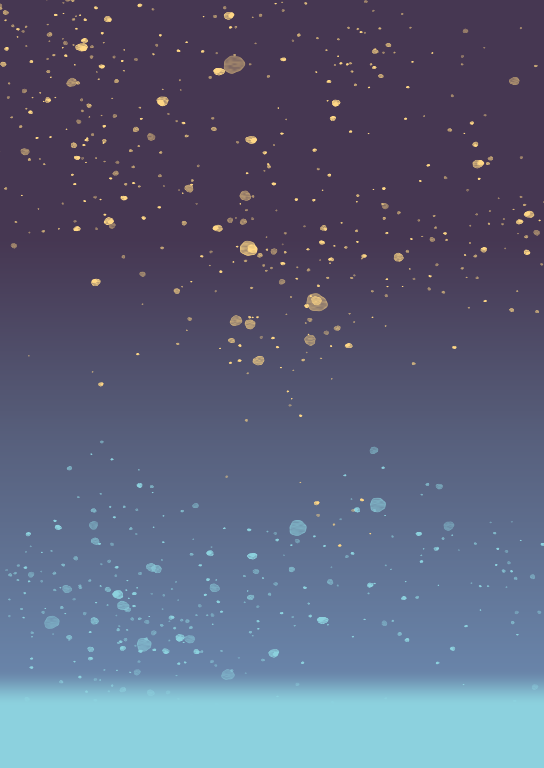
Give the GLSL for this background, as a WebGL 1 fragment shader.

```glsl
precision highp float;
// Dusk gradient from plum through slate blue to a pale cyan strip, with paint
// splatter: gold drops above, cyan drops below. Jittered grids of four sizes
// place the drops, thinned by density fields made of soft clusters.

uniform vec2 u_resolution;

#define PLUM vec3(0.274, 0.214, 0.320)
#define SLATE vec3(0.335, 0.360, 0.470)
#define BLUE vec3(0.410, 0.515, 0.660)
#define CYAN vec3(0.550, 0.820, 0.870)
#define GOLD vec3(1.000, 0.845, 0.525)
#define LARGEST_CELL 0.095
#define CELL_SHRINK 0.55
#define DROP_SIZE 0.155
#define SPLATTER_AMOUNT 1.15

float hash(vec2 p) {
  vec3 q = fract(vec3(p.xyx) * 0.1031);
  q += dot(q, q.yzx + 33.33);
  return fract((q.x + q.y) * q.z);
}

vec2 hash2(vec2 p) {
  return vec2(hash(p + 3.7), hash(p + 71.3));
}

float noise(vec2 p) {
  vec2 i = floor(p), f = fract(p);
  f = f * f * (3.0 - 2.0 * f);
  return mix(mix(hash(i), hash(i + vec2(1.0, 0.0)), f.x),
             mix(hash(i + vec2(0.0, 1.0)), hash(i + 1.0), f.x), f.y);
}

float cluster(vec2 p, vec2 center, float radius) {
  vec2 d = (p - center) / radius;
  return exp(-dot(d, d));
}

float goldDensity(vec2 p) {
  float d = 0.10 * smoothstep(0.42, 0.60, p.y);
  d += 0.65 * cluster(p, vec2(0.09, 0.94), 0.11);
  d += 0.45 * cluster(p, vec2(0.13, 0.77), 0.08);
  d += 0.70 * cluster(p, vec2(0.46, 0.91), 0.045);
  d += 0.45 * cluster(p, vec2(0.37, 0.98), 0.05);
  d += 0.50 * cluster(p, vec2(0.34, 0.67), 0.11);
  d += 0.50 * cluster(p, vec2(0.53, 0.69), 0.08);
  d += 0.65 * cluster(p, vec2(0.68, 0.70), 0.06);
  d += 0.40 * cluster(p, vec2(0.38, 0.53), 0.07);
  d += 0.60 * cluster(p, vec2(0.45, 0.35), 0.045);
  return d;
}

float cyanDensity(vec2 p) {
  float d = 0.09 * smoothstep(0.42, 0.30, p.y);
  d += 1.00 * cluster(p, vec2(0.17, 0.18), 0.08);
  d += 0.50 * cluster(p, vec2(0.04, 0.24), 0.06);
  d += 0.50 * cluster(p, vec2(0.32, 0.22), 0.09);
  d += 0.30 * cluster(p, vec2(0.52, 0.30), 0.07);
  d += 0.55 * cluster(p, vec2(0.66, 0.24), 0.05);
  d += 0.40 * cluster(p, vec2(0.15, 0.34), 0.06);
  return d;
}

vec3 background(float y) {
  vec3 col = mix(PLUM, SLATE, smoothstep(0.74, 0.40, y) * 0.35
                            + clamp((0.685 - y) / 0.23, 0.0, 1.0) * 0.65);
  col = mix(col, BLUE, clamp((0.46 - y) / 0.33, 0.0, 1.0));
  return mix(col, CYAN, smoothstep(0.130, 0.080, y));
}

// Opacity of one flattened drop with streaks, a thin rim and at times a
// second, denser splash on top; d is the offset from its centre.
float drop(vec2 d, float radius, float seed, float strength, float pixel) {
  d.y *= 1.1 + 0.3 * seed;
  float angle = atan(d.y, d.x);
  float wobble = 1.0 + 0.07 * sin(2.0 * angle + seed * 40.0)
                     + 0.05 * sin(3.0 * angle + seed * 90.0)
                     + 0.025 * sin(7.0 * angle + seed * 70.0);
  float edge = length(d) - radius * wobble;
  float fill = smoothstep(0.6 * pixel, -0.6 * pixel, edge);
  float mottle = 0.70 + 0.45 * noise(d / radius * vec2(2.5, 5.0) + seed * 50.0);
  float rim = 0.25 * smoothstep(-0.22 * radius, 0.0, edge);
  vec2 shift = 0.5 * radius * vec2(cos(seed * 60.0), sin(seed * 60.0));
  float splash = smoothstep(pixel, -pixel, length(d - shift) - 0.6 * radius * wobble);
  return fill * min(strength * (mottle + rim) + 0.4 * splash * step(0.6, seed), 1.0);
}

void main() {
  float pixel = 1.0 / u_resolution.y;
  vec2 p = gl_FragCoord.xy * pixel;
  vec3 col = background(p.y);

  // Each layer holds smaller, more numerous and more opaque drops.
  float cell = LARGEST_CELL;
  for (int layer = 0; layer < 4; layer++) {
    float level = float(layer);
    for (int k = 0; k < 9; k++) {
      vec2 offset = vec2(mod(float(k), 3.0), floor(float(k) / 3.0)) - 1.0;
      vec2 id = floor(p / cell) + offset;
      vec2 key = id + 19.0 + level * 137.0;
      vec2 center = (id + hash2(key)) * cell;
      vec2 shape = hash2(key + 211.0);
      float radius = cell * DROP_SIZE * mix(0.42, 1.0, shape.x * sqrt(shape.x));
      vec2 d = p - center;
      if (length(d) > radius * 1.25 + pixel) continue;

      float gold = goldDensity(center), cyan = cyanDensity(center);
      float chance = (gold + cyan) * SPLATTER_AMOUNT * (1.0 - 0.14 * level);
      if (hash(key + 307.0) > chance) continue;

      bool isGold = hash(key + 401.0) * (gold + cyan) < gold;
      float strength = mix(0.42, 0.80 + 0.1 * level, shape.y);
      float alpha = drop(d, radius, shape.y, strength, pixel);
      col = mix(col, isGold ? GOLD : CYAN, alpha);
    }
    cell *= CELL_SHRINK;
  }
  gl_FragColor = vec4(col, 1.0);
}
```
